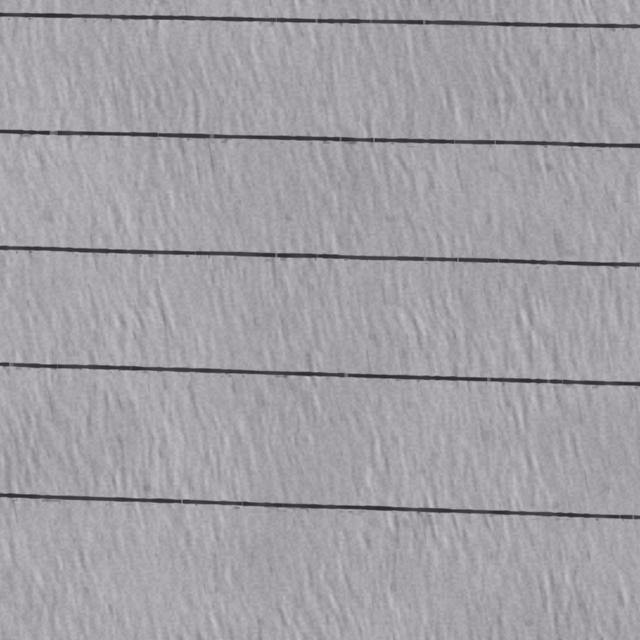
A WebGL 1 fragment shader for this texture:

```glsl
precision highp float;
// Grey embossed boards with five thin dark seams that fan out slightly to the right.
// The surface is side-lit relief from stretched, leaning value noise plus fine grain;
// seams are distances to sloped lines with rough edges, crumbs and pale nicks.

uniform vec2 u_resolution;

const vec3 BOARD_COLOR = vec3(0.643, 0.633, 0.651);
const vec3 SEAM_COLOR = vec3(0.215, 0.205, 0.225);
const vec3 NICK_COLOR = vec3(0.60, 0.59, 0.61);

const int SEAM_COUNT = 5;
const float TOP_SEAM = 0.9766;       // height of the top seam at the left edge
const float SEAM_SPACING = 0.1820;
const float LAST_BOARD_EXTRA = 0.0224; // the lowest full board is taller
const float TOP_SLOPE = 0.0180;      // drop across the canvas
const float SLOPE_STEP = 0.0042;     // added drop per seam
const float SEAM_HALF_WIDTH = 0.0030;
const float SEAM_SOFTNESS = 0.0017;

const vec2 DENT_SCALE = vec2(105.0, 32.0);
const float DENT_LEAN = 0.17;
const float DENT_DEPTH = 0.125;
const float GRAIN_SCALE = 270.0;
const float GRAIN_DEPTH = 0.055;
const float BLOTCH_DEPTH = 0.035;

float hash(vec2 p) {
  vec3 q = fract(vec3(p.xyx) * 0.1031);
  q += dot(q, q.yzx + 33.33);
  return fract((q.x + q.y) * q.z);
}

float noise(vec2 p) {
  vec2 cell = floor(p);
  vec2 f = fract(p);
  f = f * f * (3.0 - 2.0 * f);
  return mix(mix(hash(cell), hash(cell + vec2(1.0, 0.0)), f.x),
             mix(hash(cell + vec2(0.0, 1.0)), hash(cell + 1.0), f.x), f.y);
}

// Height of the embossed grain: short, leaning vertical dents in two sizes.
float dentHeight(vec2 p) {
  p.x += DENT_LEAN * p.y + 0.014 * noise(p * 13.0 + 5.0);
  vec2 q = p * DENT_SCALE + 40.0;
  return 0.65 * noise(q) + 0.35 * noise(q * vec2(1.8, 1.9) + 71.0);
}

// Brightness offset of the bare board.
float boardShade(vec2 p) {
  vec2 lightStep = vec2(0.0028, 0.0010);
  float relief = dentHeight(p + lightStep) - dentHeight(p - lightStep);
  float patchiness = mix(0.45, 1.5, noise(p * vec2(17.0, 12.0) + 19.0));
  float grain = noise(p * GRAIN_SCALE + 200.0) - 0.5;
  float blotch = noise(p * 7.0 + 3.0) + 0.6 * noise(p * 22.0 + 61.0) - 0.8;

  // Sparse deep scratches
  vec2 scratchPos = vec2(p.x + DENT_LEAN * p.y, p.y) * vec2(120.0, 38.0) + 300.0;
  float scratch = smoothstep(0.84, 1.0, noise(scratchPos));

  // Slightly darker to the right of the middle
  float falloff = smoothstep(0.1, 0.75, p.x) * (1.0 - abs(p.y - 0.6));
  return DENT_DEPTH * patchiness * relief + GRAIN_DEPTH * grain
       + BLOTCH_DEPTH * blotch - 0.06 * scratch - 0.016 * falloff + 0.012;
}

// Signed height above seam number i, counted from the top.
float seamOffset(vec2 p, float i) {
  float drop = (TOP_SLOPE + SLOPE_STEP * i) * p.x;
  float extra = LAST_BOARD_EXTRA * step(3.5, i);
  float wobble = 0.0012 * (noise(vec2(p.x * 14.0, i * 9.0 + 2.0)) - 0.5);
  return p.y - (TOP_SEAM - SEAM_SPACING * i - extra - drop + wobble);
}

void main() {
  vec2 p = gl_FragCoord.xy / u_resolution;
  float pixel = 1.0 / u_resolution.y;
  float soft = max(SEAM_SOFTNESS, 0.75 * pixel);

  vec3 color = BOARD_COLOR + boardShade(p);

  for (int n = 0; n < SEAM_COUNT; n++) {
    float i = float(n);
    float offset = seamOffset(p, i);
    float along = p.x + i * 3.7;

    // Pale lip and dark crumbs just below the seam
    float below = smoothstep(-0.013, -0.004, offset) * (1.0 - step(0.0, offset));
    color += below * 0.035 * (noise(vec2(along * 75.0, i)) - 0.45);
    float crumb = smoothstep(0.68, 0.95, noise(vec2(along * 150.0, p.y * 170.0)));
    color -= below * crumb * 0.16;

    // Seam body with uneven width, darkness and occasional pale nicks
    float rough = 0.0011 * (noise(vec2(along * 120.0, i + 31.0)) - 0.5);
    float halfWidth = SEAM_HALF_WIDTH + rough;
    float seam = 1.0 - smoothstep(halfWidth - soft, halfWidth + soft, abs(offset));
    float tone = 0.09 * (noise(vec2(along * 38.0, i + 53.0)) - 0.5);
    float nick = smoothstep(0.91, 0.99, noise(vec2(along * 95.0, i + 87.0)));
    vec3 seamTint = mix(SEAM_COLOR + tone, NICK_COLOR, 0.55 * nick);
    color = mix(color, seamTint, seam * 0.97);
  }

  gl_FragColor = vec4(clamp(color, 0.0, 1.0), 1.0);
}
```
